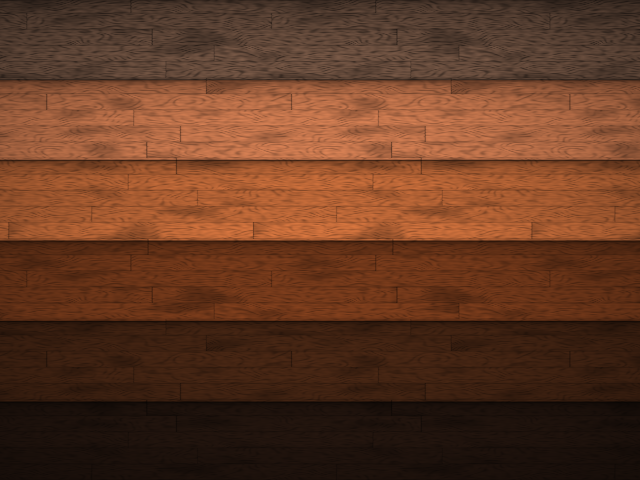
A Shadertoy shader for this texture:

```glsl
// Six wide bands of stained wood flooring, pale in the middle and dark below.
// Each band holds five thin strips of boards with staggered end joints; grain is
// warped gradient noise, and soft shadows and a vignette give the bands depth.

// All lengths are in canvas heights.
const float BAND_RATE = 5.96;       // bands per canvas height
const float BAND_SHIFT = 0.012;
const float STRIP_RATE = 29.82;     // strips per canvas height
const float STRIP_SHIFT = 0.18;
const float STRIP_CYCLE = 16.0;     // strips before the layout repeats
const float PAIR_LENGTH = 1.09;     // one short board and one long board
const float SHORT_BOARD = 0.51;
const float JOINT_WIDTH = 0.0007;
const float JOINT_DEPTH = 0.38;
const float SEAM_DEPTH = 0.16;
const float GRAIN_DEPTH = 0.21;
const float WEATHERED_GRAIN = 1.6;  // extra grain on the top band
const float BOARD_VARIATION = 0.09;
const float SMUDGE_DEPTH = 0.24;
const vec2 LIGHT_CENTRE = vec2(0.5, 0.55);
const vec2 LIGHT_FALLOFF = vec2(0.55, 1.5);

// Stains from the top band down.
const vec3 STAINS[6] = vec3[6](
    vec3(0.46, 0.34, 0.27),
    vec3(0.82, 0.49, 0.32),
    vec3(0.75, 0.41, 0.22),
    vec3(0.47, 0.23, 0.105),
    vec3(0.31, 0.165, 0.085),
    vec3(0.175, 0.105, 0.07));

float hash(vec2 p) {
    vec3 q = fract(p.xyx * 0.1031);
    q += dot(q, q.yzx + 33.33);
    return fract((q.x + q.y) * q.z);
}

float cornerSlope(vec2 cell, vec2 offset) {
    float angle = 6.2832 * hash(cell);
    return dot(vec2(cos(angle), sin(angle)), offset);
}

// Gradient noise, about -0.7 to 0.7
float noise(vec2 p) {
    vec2 i = floor(p), f = fract(p);
    vec2 w = f * f * f * (f * (f * 6.0 - 15.0) + 10.0);
    vec2 e = vec2(1.0, 0.0);
    float low = mix(cornerSlope(i, f), cornerSlope(i + e, f - e), w.x);
    float high = mix(cornerSlope(i + e.yx, f - e.yx),
                     cornerSlope(i + 1.0, f - 1.0), w.x);
    return mix(low, high, w.y);
}

// Darkness of the grain: broken, bending ring lines plus fine fibres
float woodGrain(vec2 p) {
    float figure = noise(p * vec2(5.0, 22.0)) + 0.3 * noise(p * vec2(14.0, 50.0));
    float ring = 0.5 + 0.5 * sin(6.2832 * (p.y * 145.0 + 9.0 * figure));
    float broken = smoothstep(-0.35, 0.3, noise(p * vec2(40.0, 130.0)));
    float fibre = noise(p * vec2(60.0, 250.0));
    return ring * ring * broken + 0.7 * fibre;
}

// Soft-edged line of a given half width
float line(float dist, float halfWidth, float px) {
    return 1.0 - smoothstep(halfWidth - 0.5 * px, halfWidth + px, dist);
}

void mainImage(out vec4 fragColor, in vec2 fragCoord) {
    float px = 1.0 / iResolution.y;
    vec2 p = fragCoord * px;
    float depth = 1.0 - p.y;

    // Bands, with the stain blended over one pixel at each edge
    float bandPos = depth * BAND_RATE + BAND_SHIFT;
    int band = int(clamp(floor(bandPos), 0.0, 5.0));
    float below = fract(bandPos) / BAND_RATE;
    vec3 color = mix(STAINS[max(band - 1, 0)], STAINS[band],
                     smoothstep(-px, px, below));

    // Strips and the boards along them
    float stripPos = depth * STRIP_RATE + STRIP_SHIFT;
    float strip = mod(floor(stripPos), STRIP_CYCLE);
    float stripY = fract(stripPos) / STRIP_RATE;
    float along = mod(p.x - hash(vec2(strip, 4.0)) * SHORT_BOARD, PAIR_LENGTH);
    float isLong = step(SHORT_BOARD, along);
    float boardX = along - isLong * SHORT_BOARD;
    float boardLength = mix(SHORT_BOARD, PAIR_LENGTH - SHORT_BOARD, isLong);
    float jointDist = min(boardX, boardLength - boardX);
    float seamDist = min(stripY, 1.0 / STRIP_RATE - stripY);

    // Grain, smudges and tone, shared by the boards of one strip
    vec2 woodPos = vec2(boardX + strip * 3.7, stripY + strip * 1.3);
    float grainDepth = GRAIN_DEPTH * (band == 0 ? WEATHERED_GRAIN : 1.0);
    float smudge = smoothstep(0.1, 0.55, noise(woodPos * vec2(7.0, 28.0)));
    color *= 1.0 - grainDepth * (woodGrain(woodPos) - 0.2);
    color *= 1.0 - SMUDGE_DEPTH * smudge;
    color *= 1.0 + BOARD_VARIATION * (hash(vec2(strip, 9.0)) - 0.5);

    // Thin gaps; some joints are fainter than others
    float jointFade = mix(0.35, 1.0, hash(vec2(strip, 17.0)));
    color *= 1.0 - JOINT_DEPTH * jointFade * line(jointDist, JOINT_WIDTH, px);
    color *= 1.0 - SEAM_DEPTH * line(seamDist, JOINT_WIDTH, px);

    // Shadow cast by the band above, and a dark line on the edge
    float shadow = 0.32 * exp(-below / 0.006) + 0.2 * exp(-below / 0.035);
    float edgeDist = min(below, 1.0 / BAND_RATE - below);
    color *= (1.0 - shadow) * (1.0 - 0.4 * line(edgeDist, 0.001, px));

    // Vignette
    vec2 away = p - LIGHT_CENTRE * vec2(iResolution.x * px, 1.0);
    color *= exp(-dot(LIGHT_FALLOFF, away * away));
    fragColor = vec4(clamp(color, 0.0, 1.0), 1.0);
}
```
